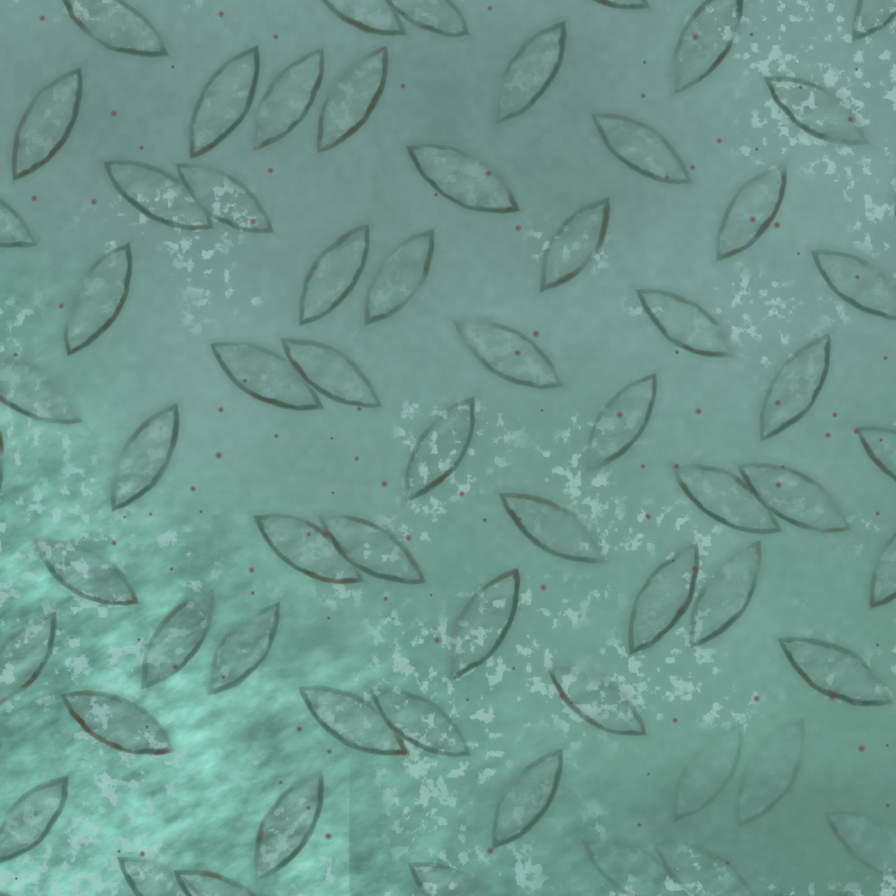
Write a three.js fragment shader that draws this texture.

```glsl
varying vec2 vUv;

const vec2 ORIGIN = vec2(0.641, 0.724);
const vec2 STEP_ACROSS = vec2(0.198, 0.037);
const vec2 STEP_DOWN = vec2(0.049, -0.195);
const float ROW_BEND = 0.0046;
const float SHEET_SHIFT = 0.072;
const vec2 LEAF_HALF = vec2(0.067, 0.0245);
const float LEAF_ANGLE = 0.99;
const float RIM_WIDTH = 0.0056;
const float SPECK_GRID = 34.0;
const vec3 GREY_TEAL = vec3(0.45, 0.59, 0.565);
const vec3 GREEN_TEAL = vec3(0.42, 0.595, 0.54);
const vec3 TURQUOISE = vec3(0.46, 0.69, 0.63);
const vec3 LEAF_TINT = vec3(0.42, 0.555, 0.52);
const vec3 RIM_COLOR = vec3(0.25, 0.355, 0.31);
const vec3 RUST = vec3(0.33, 0.24, 0.18);
const vec3 SPECK_COLOR = vec3(0.43, 0.28, 0.29);
const vec3 FLECK_COLOR = vec3(0.64, 0.78, 0.76);

float hash(vec2 p) {
  vec3 q = fract(vec3(p.xyx) * 0.1031);
  q += dot(q, q.yzx + 33.33);
  return fract((q.x + q.y) * q.z);
}

float noise(vec2 p) {
  vec2 i = floor(p), f = fract(p);
  f = f * f * (3.0 - 2.0 * f);
  return mix(mix(hash(i), hash(i + vec2(1, 0)), f.x),
             mix(hash(i + vec2(0, 1)), hash(i + vec2(1, 1)), f.x), f.y);
}

float fbm(vec2 p) {
  float sum = 0.0;
  for (int i = 0; i < 4; i++) {
    sum += noise(p) * 0.53 / exp2(float(i));
    p = p * 2.03 + 17.3;
  }
  return sum;
}

float cross2(vec2 a, vec2 b) { return a.x * b.y - a.y * b.x; }

// Pointed lens lying along x
float leafDistance(vec2 p, vec2 halfSize) {
  float radius = dot(halfSize, halfSize) / (2.0 * halfSize.y);
  return length(vec2(p.x, abs(p.y) + radius - halfSize.y)) - radius;
}

// Overlapping sheets: -2 far left, -1 left, 0 main, 1 lower right
float sheetMask(float sheet, vec2 c) {
  if (sheet < -1.5) return step(c.x, 0.22 + 0.05 * step(0.7, c.y));
  if (sheet < -0.5) return step(0.23, c.x) * step(c.x, 0.40);
  if (sheet > 0.5) return step(0.74, c.x) * step(c.y, 0.46);
  return step(0.34 + 0.08 * step(c.y, 0.35), c.x) * (1.0 - step(0.86, c.x) * step(c.y, 0.46));
}

// Returns rim, fill and rust strengths
vec3 leaves(vec2 p, float worn) {
  vec3 marks = vec3(0.0);
  float det = cross2(STEP_ACROSS, STEP_DOWN), breaks = fbm(p * 48.0);
  for (int s = -2; s <= 1; s++) {
    float sheet = float(s);
    vec2 start = ORIGIN + vec2(sheet * SHEET_SHIFT, 0.0), q = p - start;
    float column = floor(cross2(q, STEP_DOWN) / det + 0.5);
    q.y -= ROW_BEND * column * column;
    vec2 base = floor(vec2(cross2(q, STEP_DOWN), cross2(STEP_ACROSS, q)) / det + 0.5);
    for (int k = 0; k < 18; k++) {
      float kind = mod(float(k), 2.0), m = floor(float(k) / 2.0);
      vec2 cell = base + vec2(mod(m, 3.0), floor(m / 3.0)) - 1.0;
      vec2 at = cell + 0.5 * kind;
      vec2 c = start + at.x * STEP_ACROSS + at.y * STEP_DOWN;
      c.y += ROW_BEND * (cell.x * cell.x - kind);
      if (sheetMask(sheet, c) < 0.5) continue;
      vec2 seed = cell + vec2(90.0 + 31.0 * sheet, 50.0 + 23.0 * kind);
      float chance = hash(seed);
      float loose = (1.0 - smoothstep(0.08, 0.36, c.x)) * (1.0 - smoothstep(0.5, 0.85, c.y));
      float faded = step(0.65, c.x) * (1.0 - smoothstep(0.14, 0.22, c.y));
      float shown = mix(0.8, 1.0, chance) * (1.0 - 0.6 * max(faded, loose * step(0.7, hash(seed + 9.0))));
      c += (vec2(hash(seed + 3.0), hash(seed + 7.0)) - 0.5) * mix(0.006, 0.05, loose);
      float angle = LEAF_ANGLE - 1.55 * kind + (chance - 0.5) * mix(0.1, 0.4, loose);
      vec2 r = p - c, axis = vec2(cos(angle), sin(angle));
      vec2 local = vec2(dot(r, axis), cross2(axis, r));
      float d = leafDistance(local, LEAF_HALF * mix(0.92, 1.04, chance)) + (breaks - 0.5) * 0.006;
      float rim = 1.0 - smoothstep(0.0008, RIM_WIDTH * mix(0.7, 1.15, breaks), abs(d));
      float lower = smoothstep(-0.012, 0.012, -local.y);
      float gaps = smoothstep(0.25, 0.6, noise(p * 21.0 + chance * 60.0) + 0.2 * lower);
      rim *= mix(0.6, 1.0, lower) * mix(0.4, 1.0, gaps) * mix(0.7, 1.0, smoothstep(0.3, 0.6, breaks));
      float shade = 0.2 * (1.0 - smoothstep(0.0, 0.013, abs(d)));
      float rust = rim * smoothstep(0.58, 0.8, noise(p * 32.0 + chance * 40.0));
      marks = max(marks, shown * vec3(max(rim, shade), 1.0 - smoothstep(-0.003, 0.001, d), rust));
    }
  }
  return marks;
}

void main() {
  vec2 p = vUv;
  float cloud = fbm(p * 3.5 + 2.0), grain = fbm(p * 95.0), blotch = fbm(p * 17.0 + 8.0);
  float streak = fbm(vec2(p.x + p.y, 2.2 * (p.y - 0.6 * p.x)) * 32.0);
  float worn = 1.0 - smoothstep(0.34, 0.84, 0.8 * p.x + p.y + 0.4 * (cloud - 0.5));

  // Stained ground with a joined edge
  vec3 color = mix(GREEN_TEAL, GREY_TEAL, smoothstep(0.2, 0.8, p.y + 0.5 * (cloud - 0.5)));
  color = mix(color, TURQUOISE, worn);
  color *= 1.0 + 0.24 * (cloud - 0.5) + 0.08 * (grain - 0.5) + (0.05 + 0.4 * worn) * (blotch - 0.5);
  color *= 1.0 + 0.45 * worn * (streak - 0.5);
  color *= 1.0 - 0.1 * smoothstep(0.389, 0.391, p.x) * (1.0 - smoothstep(0.1, 0.17, p.y));

  // Leaves and chalky flecks
  vec3 marks = leaves(p, worn);
  color = mix(color, LEAF_TINT * (0.75 + 0.5 * streak), marks.y * (0.45 + 0.25 * worn));
  float patches = smoothstep(0.55, 0.7, fbm(p * 8.0 + 4.0) + 0.12 * worn + 0.07 * smoothstep(0.6, 0.9, p.x));
  patches = max(patches, marks.y * (0.3 + 0.4 * worn));
  color = mix(color, FLECK_COLOR, patches * smoothstep(0.54, 0.7, grain) * 0.65);
  color = mix(color, RIM_COLOR, marks.x * 0.92);
  color = mix(color, RUST, marks.z * (0.35 + 0.35 * worn));

  // Scattered red specks
  vec2 g = p * SPECK_GRID, id = floor(g);
  vec2 spot = 0.25 + 0.5 * vec2(hash(id + 11.0), hash(id + 29.0));
  float size = mix(0.08, 0.2, hash(id + 47.0));
  float speck = step(0.9, hash(id + 71.0)) * (1.0 - smoothstep(0.0, size, length(fract(g) - spot)));
  gl_FragColor = vec4(mix(color, SPECK_COLOR, speck * 0.8), 1.0);
}
```
